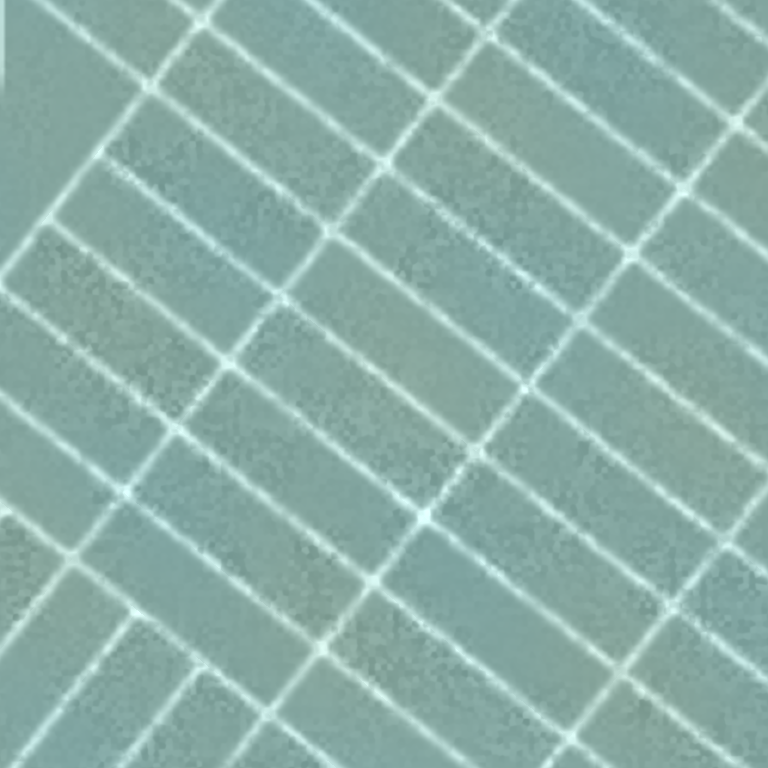
Write a Shadertoy shader that draws this pattern.

```glsl
const vec3 GLAZE = vec3(0.512, 0.647, 0.622);   // tile body
const vec3 GROUT = vec3(0.735, 0.865, 0.845);   // joint centre
const vec3 BLUE_TINT = vec3(-0.025, 0.0, 0.025);
const vec2 ORIGIN = vec2(0.432, 0.700);         // one joint crossing
const float ANGLE = 0.669;                      // slope of the long joints
const float TILE_WIDTH = 0.109;
const float TILE_LENGTH = 0.326;
const float SHORT_CUT = 0.024;                  // trim of the left column
const float JOINT_SOFTNESS = 0.0078;
const float GRAIN_SCALE = 125.0;
const float GRAIN_DEPTH = 0.10;
const float BEAD_SCALE = 68.0;

float hash(vec2 p) {
    vec3 q = fract(p.xyx * vec3(0.1031, 0.1030, 0.0973));
    q += dot(q, q.yzx + 33.33);
    return fract((q.x + q.y) * q.z);
}

// Smooth cellular noise: random cell values blended by distance
float cellNoise(vec2 p) {
    vec2 cell = floor(p);
    float total = 0.0, weight = 0.0;
    for (int j = -1; j <= 1; j++) {
        for (int i = -1; i <= 1; i++) {
            vec2 id = cell + vec2(i, j);
            vec2 seed = id + 0.25 + 0.5 * vec2(hash(id + 17.0), hash(id + 59.0));
            vec2 d = p - seed;
            float w = exp(-6.0 * dot(d, d));
            total += w * hash(id + 101.0);
            weight += w;
        }
    }
    return total / weight;
}

float jointDistance(float x, float period) {
    return abs(x - period * round(x / period));
}

float jointProfile(float d) {
    float r = d / JOINT_SOFTNESS;
    return exp(-r * r);
}

void mainImage(out vec4 fragColor, in vec2 fragCoord) {
    vec2 p = fragCoord / iResolution.xy;

    // Tile frame: x along the tiles, y across the rows
    float c = cos(ANGLE), s = sin(ANGLE);
    vec2 d = p - ORIGIN;
    vec2 q = vec2(c * d.x - s * d.y, s * d.x + c * d.y);
    if (q.x < -0.5 * TILE_LENGTH) q.x -= SHORT_CUT;

    // Straight stack, turned block below it, plain block at its corner
    vec2 period = vec2(TILE_LENGTH, TILE_WIDTH);
    float rowStart = 0.0;
    if (q.y < -5.0 * TILE_WIDTH) {
        period = vec2(TILE_LENGTH / 3.0, 3.0 * TILE_WIDTH);
        rowStart = -5.0 * TILE_WIDTH;
    } else if (q.x < -TILE_LENGTH && q.y < 0.0) {
        period.y = 3.0 * TILE_WIDTH;
    }
    vec2 local = vec2(q.x, q.y - rowStart);
    float across = jointDistance(local.x, period.x);
    float along = jointDistance(local.y, period.y);
    float nearest = min(across, along);
    vec2 tileId = floor(local / period);

    // Grainy glaze, rougher near the joints and on some tiles
    float grain = cellNoise(p * GRAIN_SCALE) - 0.5;
    float rough = mix(0.35, 1.0, exp(-nearest / 0.025));
    rough *= mix(0.6, 1.3, hash(tileId + 40.0));
    float patches = smoothstep(0.25, 0.7, cellNoise(p * 16.0 + 5.0));
    vec3 color = GLAZE + GRAIN_DEPTH * grain * rough * (0.5 + patches);
    color += 0.012 * (hash(tileId + 80.0) - 0.5);

    // Broad drift of hue from layered sines
    float drift = sin(9.0 * p.x + 7.0 * p.y) * sin(6.0 * p.x - 11.0 * p.y + 1.0)
                + 0.5 * sin(19.0 * p.x + 13.0 * p.y);
    color += 0.4 * BLUE_TINT * drift;

    // Pale joints with beaded wear and brighter crossings
    float bead = cellNoise(p * BEAD_SCALE + 31.0);
    float joint = jointProfile(across) + jointProfile(along);
    joint = min(joint, 1.2) * mix(0.68, 1.3, bead);
    float edgeChip = (1.0 - smoothstep(0.003, 0.009, p.x)) * smoothstep(0.86, 0.92, p.y);
    joint = max(joint, edgeChip);
    color += (GROUT - GLAZE) * joint;

    fragColor = vec4(clamp(color, 0.0, 1.0), 1.0);
}
```
